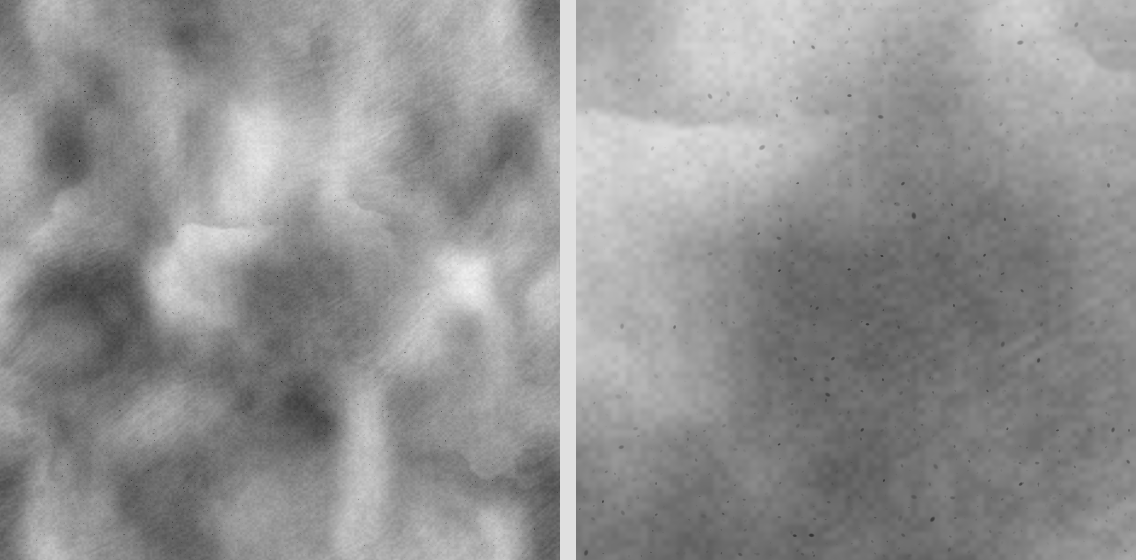
Left, the full canvas; right, a detail of the centre.
A Shadertoy shader for this texture:

```glsl
#define MEAN_GRAY 0.607
#define CLOUD_CONTRAST 0.92
#define CLOUD_PERIOD vec2(6.0, 4.0)
#define WARP 0.035
#define CREASE_CELLS 4.0
#define CREASE_DEPTH 0.34
#define FIBRE_DEPTH 0.055
#define GRAIN_DEPTH 0.06
#define SPECK_CELLS 96.0
#define SPECK_DEPTH 0.24

float hash(vec2 p) {
    return fract(sin(dot(p, vec2(127.1, 311.7))) * 43758.5453);
}

vec2 hash2(vec2 p) {
    return vec2(hash(p), hash(p + vec2(37.3, 17.9)));
}

// Value noise that wraps over the unit square
float noise(vec2 st, vec2 period, float seed) {
    vec2 p = st * period;
    vec2 i = floor(p), f = p - i;
    vec2 w = f * f * f * (f * (f * 6.0 - 15.0) + 10.0);
    vec2 a = mod(i, period) + seed;
    vec2 b = mod(i + 1.0, period) + seed;
    return mix(mix(hash(a), hash(vec2(b.x, a.y)), w.x),
               mix(hash(vec2(a.x, b.y)), hash(b), w.x), w.y);
}

// Broad soft blotches, centred on zero
float clouds(vec2 uv) {
    float sum = 0.52 * noise(uv, CLOUD_PERIOD, 3.0);
    sum += 0.34 * noise(uv, vec2(11.0, 8.0), 19.0);
    sum += 0.10 * noise(uv, vec2(23.0, 18.0), 41.0);
    sum += 0.04 * noise(uv, vec2(52.0, 46.0), 67.0);
    return sum - 0.5;
}

// Patches with one ragged edge that fade out on the other side
float creases(vec2 uv) {
    vec2 p = uv * CREASE_CELLS;
    vec2 cell = floor(p);
    float ragged = 0.30 * noise(uv, vec2(17.0), 5.0)
                 + 0.07 * noise(uv, vec2(70.0), 9.0) - 0.18;
    float sum = 0.0;
    for (int y = -1; y <= 1; y++)
    for (int x = -1; x <= 1; x++) {
        vec2 id = cell + vec2(x, y);
        vec2 key = mod(id, CREASE_CELLS) + 83.0;
        vec2 r = p - id - mix(vec2(0.25), vec2(0.75), hash2(key));
        float angle = 6.2832 * hash(key + 5.7);
        float d = dot(r, vec2(cos(angle), sin(angle))) + ragged;
        float softness = mix(0.03, 0.35, hash(key + 9.1));
        float tone = hash(key + 13.3) - 0.5;
        sum += tone * smoothstep(0.0, softness, d) * exp(-7.0 * dot(r, r));
    }
    return sum;
}

// Fine brushed strands in two diagonal directions
float fibres(vec2 uv) {
    float rising = noise(vec2(uv.x + uv.y, uv.y - uv.x), vec2(28.0, 120.0), 11.0);
    float falling = noise(vec2(uv.x - 2.0 * uv.y, 2.0 * uv.x + uv.y), vec2(90.0, 22.0), 23.0);
    float side = smoothstep(0.35, 0.65, noise(uv, vec2(5.0), 31.0));
    float strength = smoothstep(0.3, 0.8, noise(uv, vec2(7.0), 47.0));
    return (mix(rising, falling, side) - 0.5) * mix(0.25, 1.0, strength);
}

// Scattered dark flecks, denser in some areas
float specks(vec2 uv, float cells, float seed) {
    vec2 p = uv * cells;
    vec2 id = floor(p);
    vec2 key = mod(id, cells) + seed;
    vec2 r = p - id - mix(vec2(0.3), vec2(0.7), hash2(key));
    float angle = 3.1416 * hash(key + 3.1);
    vec2 along = vec2(cos(angle), sin(angle));
    vec2 q = vec2(dot(r, along), dot(r, vec2(-along.y, along.x)) * 1.5);
    float size = mix(0.12, 0.28, pow(hash(key + 7.7), 3.0));
    float density = mix(0.06, 0.42, smoothstep(0.3, 0.85, noise(uv, vec2(8.0), 59.0)));
    float present = step(hash(key + 11.9), density);
    float darkness = mix(0.15, 1.0, pow(hash(key + 15.1), 3.0));
    return present * darkness * (1.0 - smoothstep(0.3 * size, size, length(q)));
}

void mainImage(out vec4 fragColor, in vec2 fragCoord) {
    vec2 uv = fragCoord / iResolution.xy;
    vec2 bend = vec2(noise(uv, vec2(5.0), 71.0), noise(uv, vec2(5.0), 97.0)) - 0.5;

    // Soft tones and torn edges
    float gray = MEAN_GRAY + CLOUD_CONTRAST * clouds(uv + WARP * 2.0 * bend);
    gray += CREASE_DEPTH * creases(uv + WARP * bend);

    // Surface detail
    gray += FIBRE_DEPTH * fibres(uv + WARP * bend);
    gray += GRAIN_DEPTH * (noise(uv, vec2(230.0), 13.0) - 0.5);
    gray -= SPECK_DEPTH * specks(uv, SPECK_CELLS, 29.0);
    gray -= 0.5 * SPECK_DEPTH * specks(uv, SPECK_CELLS * 1.5, 53.0);

    fragColor = vec4(vec3(clamp(gray, 0.0, 1.0)), 1.0);
}
```
